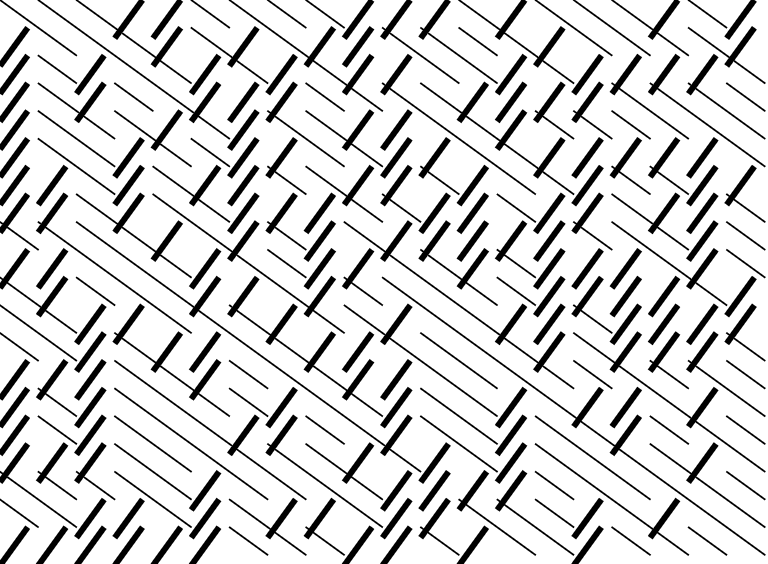
Reproduce this pattern procedurally as a WebGL 2 fragment shader.

```glsl
#version 300 es
precision highp float;
// Draws a random maze of thin falling diagonals and thick rising strokes, black on white.

uniform vec2 u_resolution;
out vec4 fragColor;

// Lengths are fractions of the canvas width
const vec2 CELL = vec2(0.0498, 0.03613);
const vec2 GRID_SIZE = vec2(20.0);
const float THICK_WIDTH = 0.0078;
const float THIN_WIDTH = 0.0023;
const float THICK_SHARE = 0.48;
const vec3 PAPER = vec3(1.0);
const vec3 INK = vec3(0.0);

// Integer hash of a cell, from 0 to 1
float hashCell(vec2 cell) {
    uvec2 q = uvec2(ivec2(cell) + 64) * uvec2(1597u, 3812u);
    uint n = (q.x ^ (q.y + 7919u)) * 747796405u;
    n = (n ^ (n >> 15)) * 277803737u;
    n = (n ^ (n >> 13)) * 2246822u;
    return float((n ^ (n >> 16)) & 65535u) / 65535.0;
}

// Smooth coverage of a straight stroke with flat ends
float stroke(vec2 p, vec2 a, vec2 b, float width, float pixel) {
    vec2 along = normalize(b - a);
    vec2 offset = p - 0.5 * (a + b);
    float lengthwise = abs(dot(offset, along)) - 0.5 * distance(a, b);
    float crosswise = abs(dot(offset, vec2(-along.y, along.x))) - 0.5 * width;
    vec2 cover = clamp(0.5 - vec2(lengthwise, crosswise) / pixel, 0.0, 1.0);
    return cover.x * cover.y;
}

// One cell holds either a thick rising stroke or a thin falling one
float cellInk(vec2 p, vec2 cell, float pixel) {
    if (any(lessThan(cell, vec2(0.0))) || any(greaterThanEqual(cell, GRID_SIZE))) return 0.0;
    vec2 corner = cell * CELL;
    if (hashCell(cell) < THICK_SHARE) {
        // Perpendicular to the cell diagonal, so it reaches into the row below
        return stroke(p, corner + vec2(0.0, CELL.x), corner + vec2(CELL.y, 0.0), THICK_WIDTH, pixel);
    }
    // Lengthened by half a pixel at each end so that chains join without a seam
    vec2 overlap = normalize(CELL) * 0.5 * pixel;
    return stroke(p, corner - overlap, corner + CELL + overlap, THIN_WIDTH, pixel);
}

void main() {
    // Rows count down from the top edge
    float pixel = 1.0 / u_resolution.x;
    vec2 p = vec2(gl_FragCoord.x, u_resolution.y - gl_FragCoord.y) * pixel;
    vec2 home = floor(p / CELL);

    // Gather the strokes of this cell and its neighbours
    float ink = 0.0;
    for (int row = -1; row <= 1; row++) {
        for (int column = -1; column <= 1; column++) {
            ink = max(ink, cellInk(p, home + vec2(column, row), pixel));
        }
    }
    fragColor = vec4(mix(PAPER, INK, ink), 1.0);
}
```
